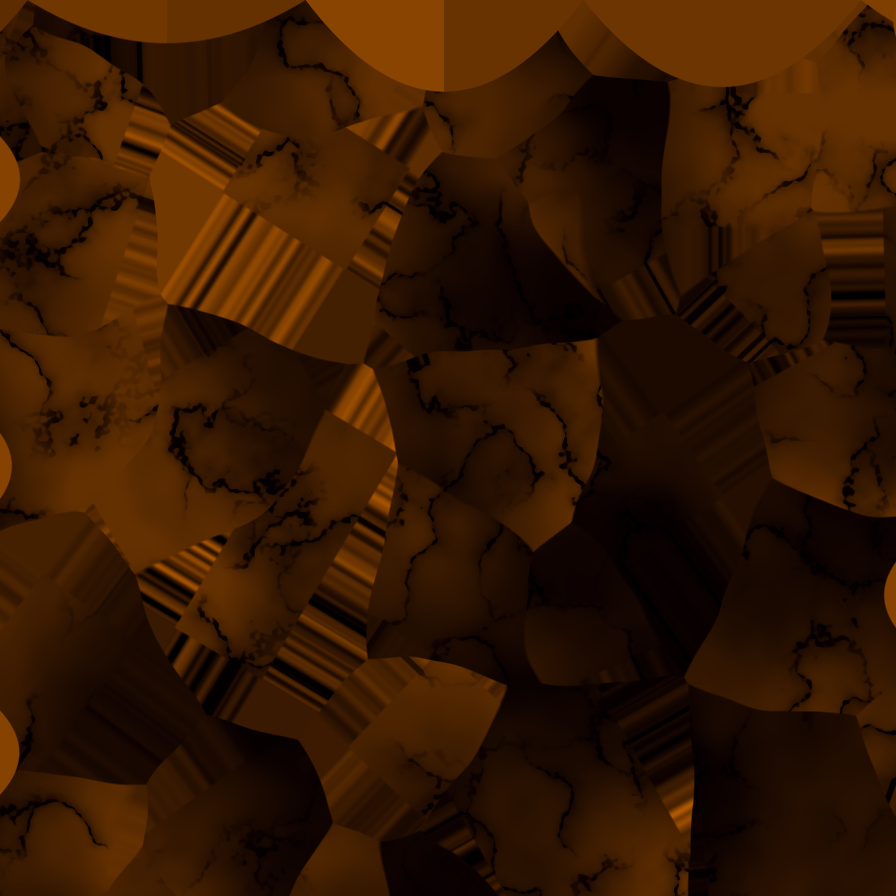
A WebGL 1 fragment shader for this texture:

```glsl
precision highp float;
// Dark amber rock plates: a weighted Voronoi mosaic in which every plate holds
// its own rotated patch of cracked stone. Beyond the patch its rim is clamped,
// smearing into straight streaks; flat bright scallops hang from the border.

uniform vec2 u_resolution;

vec2 hash2(vec2 p) {
  p = vec2(dot(p, vec2(127.1, 311.7)), dot(p, vec2(269.5, 183.3)));
  return fract(sin(p) * 43758.545);
}

// Gradient noise, roughly -1 to 1.
float corner(vec2 cell, vec2 offset, vec2 f) {
  return dot(hash2(cell + offset) * 2.0 - 1.0, f - offset);
}

float noise(vec2 p) {
  vec2 i = floor(p), f = fract(p);
  vec2 u = f * f * f * (f * (f * 6.0 - 15.0) + 10.0);
  float low = mix(corner(i, vec2(0, 0), f), corner(i, vec2(1, 0), f), u.x);
  float high = mix(corner(i, vec2(0, 1), f), corner(i, vec2(1, 1), f), u.x);
  return 1.5 * mix(low, high, u.y);
}

// Brightness left by ragged cracks with a soft shadow, wider on one side.
float cracks(vec2 q, float scale) {
  float n = noise(q * scale) + 0.11 * noise(q * 42.0) + 0.04 * noise(q * 95.0);
  float strength = smoothstep(-0.15, 0.3, noise(q * 8.0 + 23.0));
  float grit = 0.05 * noise(q * 140.0);
  float line = 1.0 - smoothstep(0.0, 0.055, abs(n) + grit);
  float shadow = exp(-abs(n) * (n > 0.0 ? 5.0 : 15.0));
  return 1.0 - strength * max(0.93 * line, 0.5 * shadow);
}

// Brightness of one plate at point p, in canvas units.
float plate(vec2 p, vec2 id, float cellSize) {
  vec2 center = (id + hash2(id)) * cellSize;
  vec2 traits = hash2(id + 51.0);
  float angle = 6.283 * hash2(id + 87.0).x;
  float c = cos(angle), s = sin(angle);
  vec2 q = mat2(c, -s, s, c) * (p - center);
  vec2 halfSize = mix(vec2(0.05), vec2(0.17), hash2(id + 13.0));
  vec2 inside = clamp(q, -halfSize, halfSize);
  vec2 rock = inside + id * 3.7;

  // Slow shading across the stone, then its cracks.
  float shade = 0.5 + 0.85 * (traits.x - 0.5) + 2.5 * inside.x;
  shade += 0.42 * noise(rock * 6.0 + 9.0) + 0.06 * noise(rock * 25.0);
  float tone = 0.045 + 0.345 * pow(clamp(shade, 0.0, 1.0), 1.25);
  tone *= cracks(rock, 6.0) * cracks(rock + 31.0, 11.0);

  // Streaks run outward from the clamped rim.
  float across = dot(inside, vec2(1.0, 1.3));
  float streak = noise(vec2(across * 95.0, id.x + 0.4))
               + noise(vec2(across * 36.0, id.y + 0.7));
  float outside = smoothstep(0.0, 0.003, length(q - inside));
  tone *= max(0.0, 1.0 + outside * 1.7 * traits.y * traits.y * streak);
  return tone;
}

// Plates with curved borders: the two nearest are blended at the seam.
float mosaic(vec2 p, float pixel) {
  const float cellSize = 0.2;
  vec2 bend = vec2(noise(p * 5.0), noise(p * 5.0 + 40.0)) * 0.035;
  bend += vec2(noise(p * 17.0 + 7.0), noise(p * 17.0 + 70.0)) * 0.005;
  vec2 g = (p + bend) / cellSize;
  vec2 base = floor(g), first = base, second = base;
  float d1 = 9.0, d2 = 9.0;
  for (int y = -2; y <= 2; y++) {
    for (int x = -2; x <= 2; x++) {
      vec2 id = base + vec2(x, y);
      float d = length(id + hash2(id) - g) - 0.4 * hash2(id + 5.0).x;
      if (d < d1) {
        d2 = d1; second = first;
        d1 = d; first = id;
      } else if (d < d2) {
        d2 = d; second = id;
      }
    }
  }
  float seam = clamp(0.5 + 0.5 * (d2 - d1) / (1.6 * pixel / cellSize), 0.5, 1.0);
  return mix(plate(p, second, cellSize), plate(p, first, cellSize), seam);
}

void main() {
  vec2 p = gl_FragCoord.xy / u_resolution.y;
  float width = u_resolution.x / u_resolution.y;
  float pixel = 1.0 / u_resolution.y;
  float tone = mosaic(p, pixel);

  // Flat scallops along the top, each split into two tones.
  float along = p.x / 0.31 - 0.1;
  float f = 2.0 * fract(along) - 1.0;
  vec2 scallop = vec2(floor(along), 3.0);
  float drop = mix(0.045, 0.12, hash2(scallop).x) * (1.0 - f * f);
  float flatTone = mix(0.26, 0.54, hash2(scallop + vec2(0.0, step(0.0, f))).y);
  tone = mix(tone, flatTone, smoothstep(-pixel, pixel, drop - 1.0 + p.y));

  // Small bright caps on the left and right borders.
  float side = step(0.5 * width, p.x);
  along = p.y / 0.32 + 0.45 * side;
  f = 2.0 * fract(along) - 1.0;
  float reach = mix(-0.02, 0.045, hash2(vec2(floor(along), side + 8.0)).x);
  reach -= 0.25 * f * f;
  float edge = min(p.x, width - p.x);
  tone = mix(tone, 0.52, smoothstep(-pixel, pixel, reach - edge));

  // Amber ramp: green follows red, blue stays out.
  gl_FragColor = vec4(tone, max(0.53 * tone - 0.018, 0.0), 0.002, 1.0);
}
```
